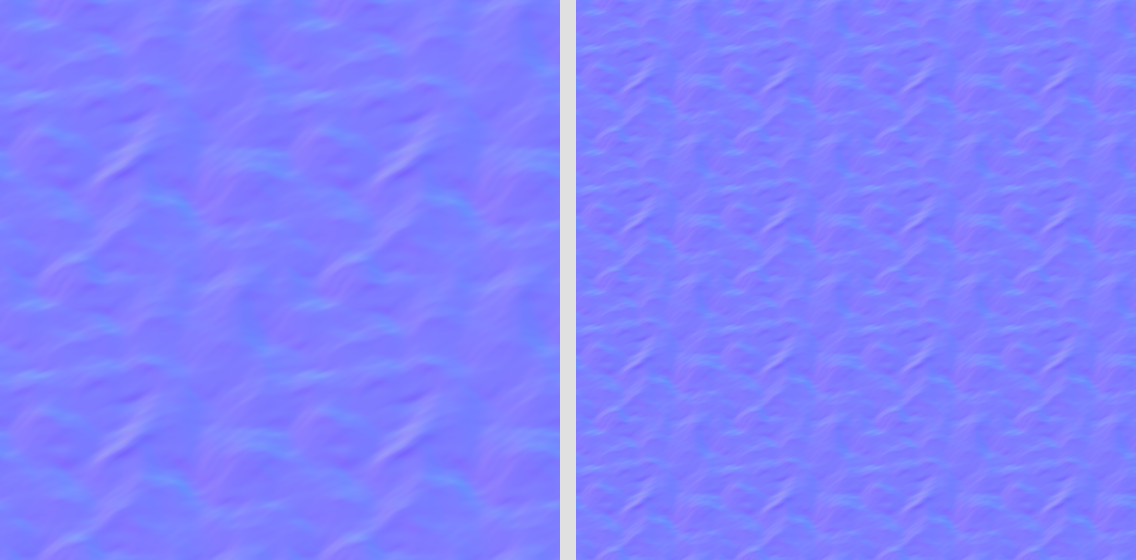
Left, the tile; right, the same tile 2 across and 2 down.
A WebGL 1 fragment shader for this texture map:

```glsl
precision highp float;

uniform vec2 u_resolution;

const float TILES = 2.0;      // pattern repeats across the canvas
const float STEEPEN = 0.5;    // how far crests lean, sharpening one face
const float RELIEF = 0.08;    // overall slope strength
const float STEP = 0.003;     // finite difference distance in tile units

// Unit gradient for a lattice cell, wrapped to the given period
vec2 cellGradient(vec2 cell, vec2 period, float seed) {
  cell = mod(cell, period);
  float h = fract(sin(dot(cell, vec2(127.1, 311.7)) + seed * 17.3) * 43758.547);
  float angle = 6.28319 * h;
  return vec2(cos(angle), sin(angle));
}

// Periodic gradient noise with quintic blending
float gradientNoise(vec2 p, vec2 period, float seed) {
  vec2 i = floor(p);
  vec2 f = p - i;
  vec2 w = f * f * f * (f * (f * 6.0 - 15.0) + 10.0);
  vec2 e = vec2(1.0, 0.0);
  float a = dot(cellGradient(i, period, seed), f);
  float b = dot(cellGradient(i + e.xy, period, seed), f - e.xy);
  float c = dot(cellGradient(i + e.yx, period, seed), f - e.yx);
  float d = dot(cellGradient(i + e.xx, period, seed), f - e.xx);
  return mix(mix(a, b, w.x), mix(c, d, w.x), w.y);
}

// One wave layer; a whole-number shear tilts its crests and still tiles
float waveLayer(vec2 p, vec2 freq, float shear, float seed) {
  vec2 q = vec2(p.x - shear * p.y, p.y);
  return gradientNoise(q * freq, freq, seed);
}

// Broad upright undulation, rounded swell and a slanted chop
float swell(vec2 p) {
  return 0.120 * waveLayer(p, vec2(5.0, 3.0), 0.0, 1.0)
       + 0.100 * waveLayer(p, vec2(5.0, 7.0), 0.0, 2.0)
       + 0.055 * waveLayer(p, vec2(5.0, 8.0), 1.0, 3.0);
}

// Small ripples riding on the swell
float ripples(vec2 p) {
  return 0.022 * waveLayer(p, vec2(11.0, 14.0), 0.0, 4.0)
       + 0.007 * waveLayer(p, vec2(18.0, 24.0), 1.0, 5.0);
}

// Water height; shifting by its own height pinches the steep faces
float waterHeight(vec2 p) {
  float lean = swell(p) + ripples(p);
  vec2 q = p + vec2(0.0, STEEPEN * lean);
  return swell(q) + ripples(q);
}

// Central difference slope of the water surface
vec2 waterSlope(vec2 p, float d) {
  vec2 dx = vec2(d, 0.0);
  vec2 dy = vec2(0.0, d);
  return vec2(waterHeight(p + dx) - waterHeight(p - dx),
              waterHeight(p + dy) - waterHeight(p - dy)) / (2.0 * d);
}

void main() {
  vec2 p = gl_FragCoord.xy / u_resolution * TILES;
  vec2 slope = RELIEF * waterSlope(p, STEP);

  // Pack the surface normal into colour
  vec3 normal = normalize(vec3(-slope.x, slope.y, 1.0));
  gl_FragColor = vec4(0.5 + 0.5 * normal, 1.0);
}
```
